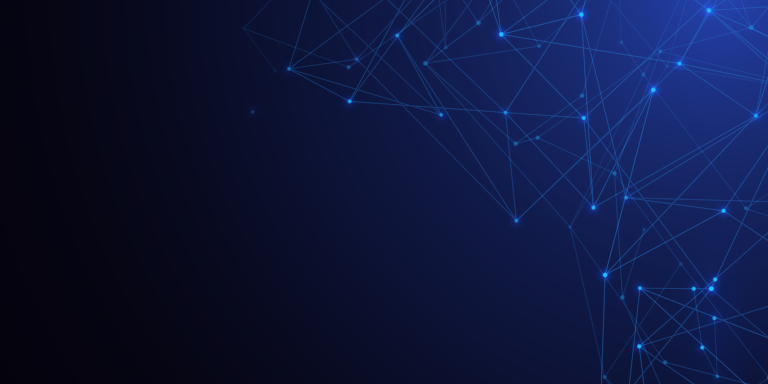
Reproduce this background procedurally as a WebGL 2 fragment shader.

```glsl
#version 300 es
precision highp float;

uniform vec2 u_resolution;
out vec4 fragColor;

// Backdrop
const vec3 NIGHT = vec3(0.016, 0.010, 0.050);
const vec3 ROYAL_BLUE = vec3(0.15, 0.27, 0.71);
const vec2 GLOW_CENTER = vec2(1.87, 1.04);
const float GLOW_FALLOFF = 1.25;
const vec2 GLOW_FADE = vec2(1.0, 2.3);

// Network, in units of the canvas height
const vec3 LINE_COLOR = vec3(0.13, 0.46, 0.80);
const vec3 CORE_COLOR = vec3(0.10, 0.76, 1.00);
const vec3 HALO_COLOR = vec3(0.02, 0.25, 0.85);
const float LINE_OPACITY = 0.62;
const float LINE_HALF_WIDTH = 0.0009;
const float DOT_RADIUS = 0.0062;
const float HALO_RADIUS = 0.014;
const int LINKS_PER_NODE = 3;
const int REACH = 2;

// The network surrounds an empty disc and thickens into a small cluster
const vec2 CLEARING_CENTER = vec2(0.85, -0.05);
const float CLEARING_RADIUS = 0.68;
const float LEFT_LIMIT = 0.60;
const vec2 CLUSTER_CENTER = vec2(1.86, 0.16);
const vec2 CLUSTER_SIZE = vec2(0.075, 0.18);

struct Layer {
    float cell;
    float seed;
    float density;
    bool clustered;
};

const Layer NEAR_LAYER = Layer(0.20, 17.0, 0.95, false);
const Layer FAR_LAYER = Layer(0.17, 53.0, 0.80, false);
const Layer CLUSTER_LAYER = Layer(0.065, 91.0, 0.75, true);

vec2 hash2(vec2 p) {
    vec3 q = fract(p.xyx * vec3(0.1031, 0.1030, 0.0973));
    q += dot(q, q.yzx + 33.33);
    return fract((q.xx + q.yz) * q.zy);
}

float segmentDistance(vec2 p, vec2 a, vec2 b) {
    vec2 ab = b - a;
    float t = clamp(dot(p - a, ab) / max(dot(ab, ab), 1e-6), 0.0, 1.0);
    return length(p - a - ab * t);
}

float disc(float d, float radius, float pixel) {
    return 1.0 - smoothstep(max(radius - pixel, 0.0), radius + 0.8 * pixel, d);
}

vec2 nodePosition(vec2 cell, Layer layer) {
    return (cell + 0.08 + 0.84 * hash2(cell + layer.seed)) * layer.cell;
}

// Brightness of a node; zero where there is none
float nodeStrength(vec2 cell, vec2 pos, Layer layer) {
    vec2 h = hash2(cell + layer.seed + 7.3);
    bool inside = layer.clustered
        ? length((pos - CLUSTER_CENTER) / CLUSTER_SIZE) < 1.0
        : distance(pos, CLEARING_CENTER) > CLEARING_RADIUS && pos.x > LEFT_LIMIT;
    if (!inside || h.x > layer.density) return 0.0;
    return mix(0.3, 1.0, h.y) * mix(0.3, 1.0, smoothstep(0.65, 1.1, pos.x));
}

// Returns line, core and halo amounts
vec3 network(vec2 p, Layer layer, float pixel) {
    vec3 light = vec3(0.0);
    vec2 home = floor(p / layer.cell);
    for (int y = -REACH; y <= REACH; y++)
    for (int x = -REACH; x <= REACH; x++) {
        vec2 cell = home + vec2(x, y);
        vec2 node = nodePosition(cell, layer);
        float strength = nodeStrength(cell, node, layer);
        if (strength <= 0.0) continue;

        float d = distance(p, node);
        float radius = DOT_RADIUS * mix(0.6, 1.0, strength);
        light.y += min(1.3 * strength, 1.0) * disc(d, radius, pixel);
        light.z += strength * exp(-d * d / (HALO_RADIUS * HALO_RADIUS));

        // Each node reaches for a few random neighbours
        for (int i = 0; i < LINKS_PER_NODE; i++) {
            vec2 pick = hash2(cell + layer.seed + 11.7 * float(i + 1));
            vec2 other = cell + floor(pick * 5.0) - 2.0;
            vec2 target = nodePosition(other, layer);
            float link = nodeStrength(other, target, layer);
            if (link <= 0.0 || other == cell) continue;
            float coverage = disc(segmentDistance(p, node, target), LINE_HALF_WIDTH, pixel);
            light.x = max(light.x, coverage * mix(0.2, 0.85, 0.5 * (strength + link)));
        }
    }
    return min(light, vec3(1.0));
}

void main() {
    vec2 p = gl_FragCoord.xy / u_resolution.y;
    float pixel = 1.0 / u_resolution.y;

    // Corner glow fading to night
    float d = distance(p, GLOW_CENTER);
    float glow = exp(-GLOW_FALLOFF * d) * (1.0 - smoothstep(GLOW_FADE.x, GLOW_FADE.y, d));
    vec3 color = mix(NIGHT, ROYAL_BLUE, glow);

    // Faint haze behind the cluster
    vec2 haze = (p - CLUSTER_CENTER) / CLUSTER_SIZE;
    color += HALO_COLOR * 0.07 * exp(-dot(haze, haze));

    // Layers of linked nodes
    vec3 light = network(p, NEAR_LAYER, pixel)
        + network(p, FAR_LAYER, pixel) * vec3(0.6, 0.35, 0.1)
        + network(p, CLUSTER_LAYER, pixel) * vec3(0.7, 1.0, 0.6);
    color = mix(color, LINE_COLOR, min(light.x * LINE_OPACITY, 1.0));
    color += HALO_COLOR * light.z * 0.45;
    color = mix(color, CORE_COLOR, min(light.y, 1.0));

    fragColor = vec4(color, 1.0);
}
```
